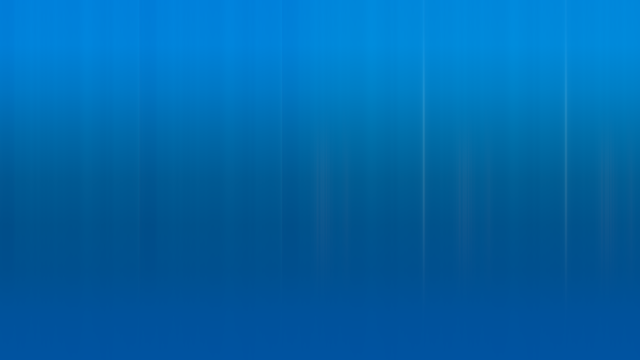
A Shadertoy shader for this background:

```glsl
#define PERIOD 0.2222
#define FIRST_LINE 0.2178
#define LINE_WIDTH 0.0018
#define BAND_WIDTH 0.028
#define BAND_DEPTH 0.016
#define STREAK_GAIN 0.016
#define LINE_TINT vec3(0.10, 0.055, 0.03)
#define SMUDGE_TINT vec3(0.085, 0.018, 0.005)

// Vertical colour ramp, evenly spaced from bottom to top
vec3 ramp(float height) {
    vec3 stops[9] = vec3[9](
        vec3(0.0, 0.325, 0.630), vec3(0.0, 0.322, 0.608),
        vec3(0.0, 0.315, 0.560), vec3(0.0, 0.325, 0.550),
        vec3(0.002, 0.362, 0.580), vec3(0.0, 0.425, 0.665),
        vec3(0.0, 0.488, 0.775), vec3(0.0, 0.528, 0.855),
        vec3(0.0, 0.520, 0.860));
    float position = clamp(height, 0.0, 1.0) * 8.0;
    int index = min(int(position), 7);
    return mix(stops[index], stops[index + 1], position - float(index));
}

float slopeAt(float cell) {
    return fract(sin(cell * 127.1 + 31.7) * 4375.85) * 2.0 - 1.0;
}

// One-dimensional gradient noise
float gradientNoise(float x) {
    float cell = floor(x);
    float f = x - cell;
    float blend = f * f * f * (f * (f * 6.0 - 15.0) + 10.0);
    return 2.0 * mix(slopeAt(cell) * f, slopeAt(cell + 1.0) * (f - 1.0), blend);
}

// Summed octaves shape the fine vertical streaks
float streaks(float x) {
    float sum = 0.0;
    float gain = 0.5;
    float frequency = 35.0;
    for (int i = 0; i < 3; i++) {
        sum += gain * gradientNoise(x * frequency);
        frequency *= 2.3;
        gain *= 0.65;
    }
    return sum;
}

float bell(float x, float width) {
    return exp(-x * x / (width * width));
}

void mainImage(out vec4 fragColor, in vec2 fragCoord) {
    vec2 uv = fragCoord / iResolution.xy;
    float offset = uv.x - FIRST_LINE;
    float local = mod(offset, PERIOD);
    float lineDistance = mod(offset + 0.5 * PERIOD, PERIOD) - 0.5 * PERIOD;
    float rightSide = smoothstep(0.40, 0.56, uv.x);

    // Base gradient, with a greener and brighter right side
    vec3 color = ramp(uv.y);
    float upper = smoothstep(0.25, 0.8, uv.y);
    color.g += mix(-0.014, 0.012, rightSide) * upper;

    // Soft streaks
    float streakFade = mix(0.25, 1.0, smoothstep(0.1, 0.55, uv.y));
    float streak = streaks(local + 0.7);
    color += STREAK_GAIN * streak * streakFade * vec3(0.1, 1.0, 0.9);

    // Darker strip right of each line
    float strip = smoothstep(-0.002, 0.002, local)
        * (1.0 - smoothstep(BAND_WIDTH - 0.003, BAND_WIDTH + 0.003, local));
    float stripFade = smoothstep(0.12, 0.4, uv.y) * mix(1.0, 0.2, rightSide);
    color -= BAND_DEPTH * strip * stripFade * vec3(0.0, 1.0, 0.7);

    // Thin pale lines with a faint halo, stronger to the right
    float lineFade = smoothstep(0.08, 0.5, uv.y)
        * (1.0 - 0.75 * smoothstep(0.68, 0.95, uv.y));
    float lineStrength = mix(0.15, 1.0, smoothstep(0.42, 0.66, uv.x));
    float glow = bell(lineDistance, LINE_WIDTH) + 0.2 * bell(lineDistance, 0.007);
    color += LINE_TINT * glow * lineFade * lineStrength;

    // Warm smudges broken into fine threads
    float thread = 0.65 + 0.6 * gradientNoise(local * 260.0);
    float smudge = bell(local - 0.064, 0.012) + 0.5 * bell(local - 0.101, 0.006);
    float top = 0.67 + 0.05 * gradientNoise(local * 150.0);
    float smudgeFade = smoothstep(0.15, 0.42, uv.y)
        * (1.0 - smoothstep(top - 0.16, top + 0.04, uv.y));
    color += SMUDGE_TINT * smudge * thread * smudgeFade
        * smoothstep(0.44, 0.49, uv.x);

    fragColor = vec4(clamp(color, 0.0, 1.0), 1.0);
}
```
